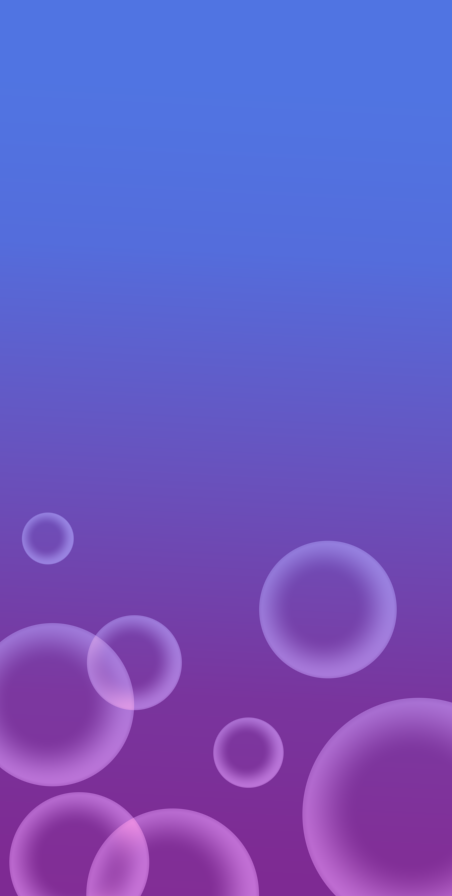
Write a Shadertoy shader that draws this background.

```glsl
// Translucent bubbles drifting at the foot of a blue-to-violet gradient.
// Each bubble is a disc whose opacity grows from a clear, slightly offset core
// to a bright rim; overlapping discs are blended in turn.

// Vertical gradient through five colours, violet at the bottom.
vec3 backdrop(float h) {
    vec3 c = mix(vec3(0.495, 0.165, 0.575), vec3(0.475, 0.205, 0.615), smoothstep(0.0, 0.24, h));
    c = mix(c, vec3(0.41, 0.32, 0.74), clamp((h - 0.22) / 0.25, 0.0, 1.0));
    c = mix(c, vec3(0.33, 0.425, 0.86), clamp((h - 0.47) / 0.25, 0.0, 1.0));
    return mix(c, vec3(0.315, 0.455, 0.885), smoothstep(0.68, 0.92, h));
}

// Opacity of a bubble at offset q from its centre.
float bubbleAlpha(vec2 q, float radius, float pixel) {
    float inside = 1.0 - smoothstep(-pixel, pixel, length(q) - radius);
    float k = length(q / radius + vec2(0.06, -0.05));
    float glow = smoothstep(0.46, 1.02, k);
    float edgeFade = 1.0 - 0.2 * smoothstep(0.95, 1.0, length(q) / radius);
    return inside * (0.03 + 0.58 * glow * edgeFade);
}

void mainImage(out vec4 fragColor, in vec2 fragCoord) {
    vec2 p = fragCoord / iResolution.y;
    float pixel = 0.8 / iResolution.y;

    // The colour bands lean gently across the canvas.
    vec3 color = backdrop(p.y + 0.05 * (p.x - 0.25));

    // Centre and radius, in canvas heights.
    vec3 bubbles[8] = vec3[8](
        vec3(0.0534, 0.399, 0.029), vec3(0.366, 0.3197, 0.0768),
        vec3(0.150, 0.2604, 0.053), vec3(0.0586, 0.2135, 0.0911),
        vec3(0.2773, 0.160, 0.0393), vec3(0.4675, 0.0912, 0.130),
        vec3(0.0885, 0.0378, 0.0781), vec3(0.1927, 0.0013, 0.0964));

    // Rims turn from lavender to pink towards the bottom.
    vec3 tint = mix(vec3(0.93, 0.61, 1.0), vec3(0.70, 0.66, 1.0), smoothstep(0.03, 0.40, p.y));
    float covered = 0.0;
    for (int i = 0; i < 8; i++) {
        float alpha = bubbleAlpha(p - bubbles[i].xy, bubbles[i].z, pixel);
        // Overlaps pick up a warm blush.
        vec3 blush = vec3(0.25, 0.06, -0.12) * covered;
        color = mix(color, tint + blush, alpha);
        covered = max(covered, alpha);
    }
    fragColor = vec4(clamp(color, 0.0, 1.0), 1.0);
}
```
